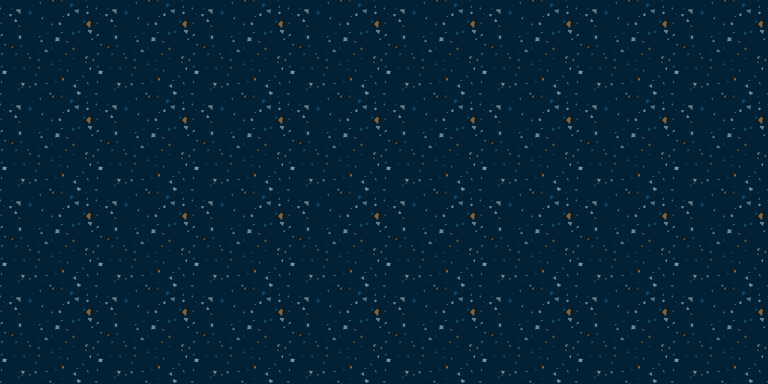
A Shadertoy shader for this pattern:

```glsl
const float TAU = 6.2831853;
const float TILE = 0.25;    // side of the repeating tile, in canvas heights
const float CELLS = 10.0;   // cells along one tile side

const vec3 NAVY  = vec3(0.008, 0.130, 0.208);
const vec3 SLATE = vec3(0.40, 0.53, 0.60);
const vec3 BLUE  = vec3(0.05, 0.29, 0.44);
const vec3 OCHRE = vec3(0.54, 0.36, 0.18);
const vec3 TEAL  = vec3(0.03, 0.32, 0.34);

float hash(vec2 cell, float seed) {
    vec3 q = fract(vec3(cell, seed) * vec3(0.1031, 0.1130, 0.0973));
    q += dot(q, q.yzx + 33.33);
    return fract((q.x + q.y) * q.z);
}

// Irregular convex polygon: intersection of jittered half planes
float chipDistance(vec2 p, vec2 cell, float radius) {
    float sides = 3.0 + floor(3.0 * hash(cell, 11.0));
    float turn = TAU * hash(cell, 12.0);
    float d = -1.0;
    for (float i = 0.0; i < sides; i++) {
        float jitter = 0.6 * (hash(cell, 20.0 + i) - 0.5);
        float angle = turn + TAU * (i + jitter) / sides;
        float inset = radius * mix(0.65, 1.1, hash(cell, 30.0 + i));
        d = max(d, dot(p, vec2(cos(angle), sin(angle))) - inset);
    }
    // Trim long spikes
    return max(d, length(p) - 1.7 * radius);
}

vec3 chipColor(float pick) {
    if (pick < 0.52) return SLATE;
    if (pick < 0.75) return BLUE;
    if (pick < 0.93) return OCHRE;
    return TEAL;
}

// Lays the chips of the nearby cells over the ground
vec3 terrazzo(vec2 uv, vec3 ground, float pixel) {
    float cellSize = TILE / CELLS;
    vec2 home = floor(uv / cellSize);
    vec3 color = ground;
    for (int y = -1; y <= 1; y++) {
        for (int x = -1; x <= 1; x++) {
            vec2 cell = home + vec2(x, y);
            vec2 id = mod(cell, CELLS) + 3.0;   // wraps into the tile
            if (hash(id, 1.0) > 0.88) continue;

            vec2 center = (cell + vec2(hash(id, 2.0), hash(id, 3.0))) * cellSize;
            float radius = mix(0.0014, 0.0052, pow(hash(id, 4.0), 4.0));
            float d = chipDistance(uv - center, id, radius);
            float cover = clamp(0.5 - d / pixel, 0.0, 1.0);

            vec3 tint = chipColor(hash(id, 5.0)) * mix(0.85, 1.1, hash(id, 6.0));
            color = mix(color, tint, cover);
        }
    }
    return color;
}

void mainImage(out vec4 fragColor, in vec2 fragCoord) {
    vec2 uv = fragCoord / iResolution.y;
    float pixel = 1.0 / iResolution.y;
    fragColor = vec4(terrazzo(uv, NAVY, pixel), 1.0);
}
```
